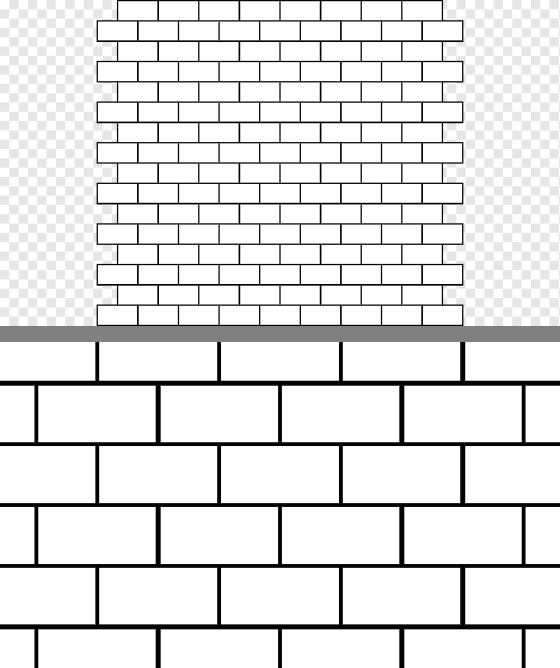
Top: the whole. Bottom: its middle third, enlarged.
A Shadertoy shader for this pattern:

```glsl
// Running-bond wall of white bricks outlined in black, 16 courses that alternate
// between 8 and 9 bricks, with toothed sides over a pale checkerboard.
// Joints are distances to the nearest grid line; lengths are in canvas heights.

const float COURSES = 16.0;
const float PITCH = 0.06228;       // course height, also half a brick length
const float TOP_MARGIN = 0.0018;
const float SHORT_HALF = 8.0;      // half width of an 8-brick course, in pitches
const float LONG_HALF = 9.0;       // half width of a 9-brick course, in pitches
const float THIN_LINE = 0.0039;
const float THICK_LINE = 0.0051;
const float CHECK_SIZE = 1.0 / 35.0;
const vec3 INK = vec3(0.01);
const vec3 BRICK = vec3(1.0);
const vec3 CHECK_LIGHT = vec3(1.0);
const vec3 CHECK_DARK = vec3(0.902);
const float PI = 3.14159;

// Coverage of a shape whose signed distance is negative inside
float coverage(float dist, float pixel) {
    return clamp(0.5 - dist / pixel, 0.0, 1.0);
}

vec3 checkerboard(vec2 p, float pixel) {
    vec2 wave = sin(PI * p / CHECK_SIZE) * 2.0 * CHECK_SIZE / (PI * pixel);
    vec2 side = clamp(wave, -1.0, 1.0);
    return mix(CHECK_DARK, CHECK_LIGHT, 0.5 + 0.5 * side.x * side.y);
}

// Upright joints are heavier on three of every nine grid lines
float uprightWidth(float index) {
    float phase = mod(index * 7.0, 9.0);
    return phase > 2.5 && phase < 5.5 ? THICK_LINE : THIN_LINE;
}

// Bed joints are heavier on one of every four grid lines
float bedWidth(float index) {
    return abs(mod(index, 4.0) - 2.0) < 0.5 ? THICK_LINE : THIN_LINE;
}

void mainImage(out vec4 fragColor, in vec2 fragCoord) {
    float pixel = 1.0 / iResolution.y;
    vec2 p = vec2(fragCoord.x, iResolution.y - fragCoord.y) * pixel;
    float centerX = 0.5 * iResolution.x * pixel;
    vec2 grid = (p - vec2(centerX, TOP_MARGIN)) / PITCH;

    // Course and its brick fill
    float course = clamp(floor(grid.y), 0.0, COURSES - 1.0);
    float halfWidth = mod(course, 2.0) < 0.5 ? SHORT_HALF : LONG_HALF;
    float fill = coverage((abs(grid.x) - halfWidth) * PITCH, pixel);

    // Nearest upright joint, two pitches apart
    float upright = floor((grid.x + halfWidth) * 0.5 + 0.5) * 2.0 - halfWidth;
    upright = clamp(upright, -halfWidth, halfWidth);
    float uprightDist = abs(grid.x - upright) * PITCH;
    float uprightInk = coverage(uprightDist - 0.5 * uprightWidth(upright + LONG_HALF), pixel);

    // Nearest bed joint, ending at the wider of the courses it touches
    float bed = clamp(floor(grid.y + 0.5), 0.0, COURSES);
    float bedHalf = bed < 0.5 ? SHORT_HALF : LONG_HALF;
    float bedInk = coverage(abs(grid.y - bed) * PITCH - 0.5 * bedWidth(bed), pixel);
    bedInk *= coverage((abs(grid.x) - bedHalf) * PITCH - 0.5 * THIN_LINE, pixel);

    vec3 color = checkerboard(p, pixel);
    color = mix(color, BRICK, fill);
    color = mix(color, INK, max(uprightInk, bedInk));
    fragColor = vec4(color, 1.0);
}
```
